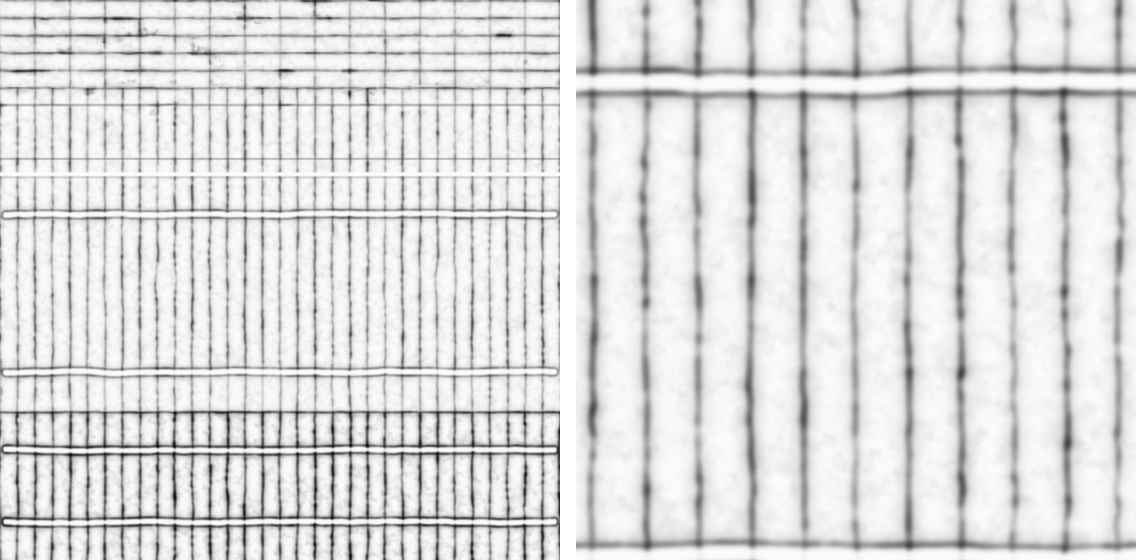
Left, the full canvas; right, a detail of the centre.
Write a WebGL 2 fragment shader that draws this texture map.

```glsl
#version 300 es
precision highp float;

uniform vec2 u_resolution;
out vec4 outColor;

// Layout, in plank widths measured from the top left
const float PLANKS = 32.0;
const float BRICK_WIDTH = 2.0;
const float WOBBLE_PERIOD = 16.0;
const float COURSE_SHIFT = 0.04;
const float BRICK_END = 5.04;
const float TILE_END = 6.0;
const float UPPER_END = 9.08;
const float BAND = 9.96;
const float DARK_START = 23.55;
const vec4 RAILS = vec4(12.23, 21.27, 25.71, 29.83);
const vec2 RAIL_HALF = vec2(15.85, 0.19);
const float RAIL_ROUND = 0.17;

// Groove profile and tones
const float CORE_WIDTH = 0.052;
const float HALO_WIDTH = 0.15;
const float CORE_DEPTH = 0.66;
const float HALO_DEPTH = 0.17;
const float CONTRAST = 1.25;
const float GRAIN = 0.05;
const vec3 LIGHT = vec3(0.99);
const vec3 DARK = vec3(0.01);

float hash(vec2 p) {
    return fract(sin(dot(p, vec2(127.1, 311.7))) * 43758.5453);
}

float noise(vec2 p) {
    vec2 i = floor(p), f = fract(p);
    f = f * f * (3.0 - 2.0 * f);
    return mix(mix(hash(i), hash(i + vec2(1, 0)), f.x),
               mix(hash(i + vec2(0, 1)), hash(i + vec2(1, 1)), f.x), f.y);
}

float fbm(vec2 p) {
    float sum = 0.0, amp = 0.5;
    for (int i = 0; i < 4; i++) {
        sum += amp * noise(p);
        p = mat2(1.6, 1.2, -1.2, 1.6) * p + 7.3;
        amp *= 0.5;
    }
    return sum;
}

// Soft line that never gets thinner than a pixel
float line(float d, float width) {
    float w = max(width, 0.6 * PLANKS / u_resolution.y);
    return width / w * exp(-0.5 * d * d / (w * w));
}

float groove(float d) {
    return CORE_DEPTH * line(d, CORE_WIDTH) + HALO_DEPTH * line(d, HALO_WIDTH);
}

float zoneDepth(float y) {
    if (y < BRICK_END) return 0.34;
    if (y < TILE_END) return 0.42;
    if (y < RAILS.x) return 0.62;
    if (y < RAILS.y) return 0.72;
    return y < DARK_START ? 0.50 : 1.50;
}

// Upright joints: slow bends, one swollen plank per period, uneven depth
float uprightSeams(vec2 q) {
    float pitch = q.y < BRICK_END ? BRICK_WIDTH : 1.0;
    float k = round(q.x / pitch);
    float id = mod(k, WOBBLE_PERIOD);
    float bend = q.y < RAILS.x ? 0.03 : 0.10;
    float offset = bend * (noise(vec2(id * 7.3, q.y * 0.55)) - 0.5)
                 + 0.05 * (noise(vec2(k * 5.1, q.y * 3.0)) - 0.5);
    float swell = exp(-1.4 * pow(q.y - 16.0, 2.0)) * step(BRICK_END, q.y);
    float side = id == 9.0 ? -1.0 : (id == 10.0 ? 1.0 : 0.0);
    offset += 0.1 * side * swell;
    float beads = 0.5 * noise(vec2(k * 3.7, q.y * 1.3)) + 0.5 * noise(vec2(k * 9.1, q.y * 4.5));
    float wear = mix(0.6, 1.1, hash(vec2(k, zoneDepth(q.y)))) * mix(0.35, 2.0, beads * beads);
    wear *= 1.0 - 0.55 * abs(side) * swell;
    return zoneDepth(q.y) * wear * groove(q.x - k * pitch - offset);
}

void main() {
    vec2 uv = gl_FragCoord.xy / u_resolution;
    vec2 q = vec2(uv.x, 1.0 - uv.y) * PLANKS;
    float ink = uprightSeams(q);
    float patchy = 0.35 + 1.1 * noise(q * vec2(2.1, 0.6)) * noise(q * vec2(0.9, 0.7) + 5.0)
                 + 0.35 * noise(q * vec2(5.0, 1.0));
    float ripple = 0.05 * (noise(vec2(q.x * 1.5, floor(q.y))) - 0.5);

    // Level joints
    float course = q.y - COURSE_SHIFT - ripple;
    float row = min(round(course), 5.0);
    ink += 0.62 * patchy * groove(course - row);
    ink += 0.26 * (line(q.y - TILE_END, 0.05) + line(q.y - UPPER_END, 0.04));
    float below = smoothstep(-0.15, 0.05, q.y - DARK_START);
    ink += mix(0.5, 1.1, below) * patchy * groove(q.y - DARK_START - ripple);

    // Dark smudges, strongest in the top courses
    float smudge = smoothstep(0.72, 0.92, noise(q * vec2(0.8, 1.7) + 3.0));
    float top = 1.0 - smoothstep(5.0, 8.5, q.y);
    ink += smudge * mix(0.1, 1.0, top) * (1.5 * ink + 0.2 * smoothstep(0.5, 0.75, fbm(q * 3.0)));

    // Fine grain and soft pits
    vec2 slant = vec2(q.x + 0.4 * q.y, q.y - 0.4 * q.x);
    float pits = smoothstep(0.4, 0.85, fbm(slant * 3.2));
    ink += GRAIN * pits * mix(1.0, 2.0, below) + 0.02 * noise(slant * 7.0);

    // Clean band and raised rails
    ink *= smoothstep(0.04, 0.2, abs(q.y - BAND));
    ink += 0.14 * line(q.y - BAND - 0.17, 0.05);
    for (int i = 0; i < 4; i++) {
        float sway = 0.14 * (noise(vec2(q.x * 0.45, RAILS[i])) - 0.5)
                   + 0.05 * (noise(vec2(q.x * 2.0, RAILS[i] + 9.0)) - 0.5);
        vec2 b = abs(vec2(q.x - 0.5 * PLANKS, q.y - RAILS[i] - sway)) - RAIL_HALF + RAIL_ROUND;
        float d = length(max(b, 0.0)) + min(max(b.x, b.y), 0.0) - RAIL_ROUND;
        ink += mix(0.62, 1.15, below) * patchy * groove(d - 0.03);
        ink *= mix(0.08, 1.0, smoothstep(-0.15, 0.02, d));
    }

    outColor = vec4(mix(LIGHT, DARK, 1.0 - exp(-CONTRAST * ink)), 1.0);
}
```
